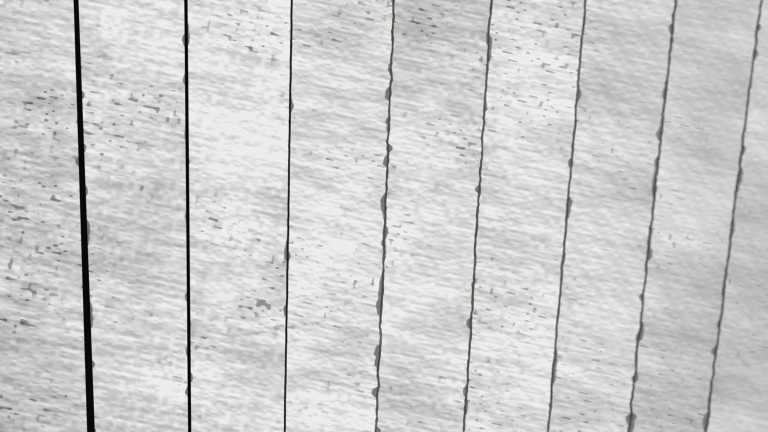
Write a Shadertoy shader that draws this texture.

```glsl
const float JOINTS = 8.0;
const float GRAIN_ANGLE = 0.2;
const vec3 STONE = vec3(0.838, 0.845, 0.835);
const vec3 CHIP_GREY = vec3(0.40, 0.41, 0.41);
const vec3 GAP_BLACK = vec3(0.03, 0.035, 0.035);
const vec3 SEAM_GREY = vec3(0.27, 0.27, 0.26);

float hash(vec2 p) {
    return fract(sin(dot(p, vec2(127.1, 311.7))) * 43758.5453);
}

float noise(vec2 p) {
    vec2 i = floor(p);
    vec2 f = fract(p);
    f = f * f * (3.0 - 2.0 * f);
    float low = mix(hash(i), hash(i + vec2(1.0, 0.0)), f.x);
    float high = mix(hash(i + vec2(0.0, 1.0)), hash(i + vec2(1.0, 1.0)), f.x);
    return mix(low, high, f.y);
}

float fbm(vec2 p) {
    float sum = 0.0;
    float gain = 0.533;
    for (int i = 0; i < 4; i++) {
        sum += gain * noise(p);
        p = p * 2.03 + 17.3;
        gain *= 0.5;
    }
    return sum;
}

vec2 rotate(vec2 p, float a) {
    return vec2(p.x * cos(a) - p.y * sin(a), p.x * sin(a) + p.y * cos(a));
}

// Joints fan out towards the top and crowd towards the right
float jointX(float k, float y) {
    float top = 0.099 + k * (0.1457 - 0.0026 * k);
    float bottom = 0.1185 + k * (0.1308 - 0.00235 * k);
    return mix(bottom, top, y);
}

float jointHalfWidth(float k, float y) {
    if (k < 0.5) return mix(0.0088, 0.0055, y);
    if (k < 1.5) return 0.0036;
    return k < 2.5 ? 0.0022 : 0.0026;
}

float cover(float d, float soft) {
    return 1.0 - smoothstep(-soft, soft, d);
}

// Directional grain, pits and broad stains of one slab
float stoneTone(vec2 p, float slab, float blur) {
    vec2 q = rotate(p, GRAIN_ANGLE) + slab * vec2(7.31, 3.17);
    float streak = noise(q * vec2(16.0, 120.0)) - 0.5;
    float fine = noise(q * vec2(85.0, 190.0)) - 0.5;
    float band = fbm(q * vec2(3.0, 14.0)) - 0.5;
    float cloud = fbm(p * 3.5 + slab * 1.7) - 0.5;
    float patches = smoothstep(0.35, 0.7, fbm(q * vec2(5.0, 11.0) + 40.0));
    float pits = smoothstep(0.70, 0.92, noise(q * vec2(75.0, 125.0) + 9.0));
    float sharp = 1.0 - 0.6 * blur;
    return sharp * (0.15 * streak + 0.14 * fine - 0.27 * pits * patches)
        + 0.16 * band + 0.17 * cloud;
}

// Broad light: bright in the middle, dimmer towards the lower corners
float lightFalloff(vec2 uv) {
    float left = (1.0 - smoothstep(0.0, 0.35, uv.x)) * (1.0 - 0.6 * uv.y);
    float right = smoothstep(0.65, 1.05, uv.x) * (1.0 - 0.5 * uv.y);
    return 0.025 - 0.07 * left - 0.11 * right;
}

vec3 drawJoint(vec3 color, vec2 p, float x, float k, float y, float soft) {
    float rough = smoothstep(1.5, 3.0, k);
    float seed = k * 13.7;
    float wobble = rough * 0.007 * (fbm(vec2(y * 28.0, seed)) - 0.5);
    float d = p.x - x - wobble;
    float side = step(0.0, d);

    // Broken edges, differing on either side of the joint
    float chipNoise = noise(vec2(y * 32.0, seed + side * 5.0));
    float fray = noise(vec2(y * 110.0, seed + side * 3.0));
    float chipSize = smoothstep(0.66, 0.98, chipNoise) * mix(0.007, 0.010, rough);
    float halfWidth = jointHalfWidth(k, y);
    float chip = abs(d) - halfWidth - chipSize * (0.6 + 0.6 * fray);
    float chipMask = cover(chip, soft * 1.2) * smoothstep(0.0, 0.003, chipSize);
    color = mix(color, CHIP_GREY, 0.85 * chipMask);

    // Dark core, crisp on the left and worn on the right
    float core = abs(d) - halfWidth * mix(1.0, 0.55 + 0.75 * fray, rough);
    vec3 coreColor = mix(GAP_BLACK, SEAM_GREY, rough);
    float strength = mix(1.0, 0.78 + 0.2 * noise(vec2(y * 18.0, seed)), rough);
    return mix(color, coreColor, strength * cover(core, soft));
}

void mainImage(out vec4 fragColor, in vec2 fragCoord) {
    vec2 uv = fragCoord / iResolution.xy;
    float aspect = iResolution.x / iResolution.y;
    vec2 p = vec2(uv.x * aspect, uv.y);
    float blur = smoothstep(0.6, 1.0, uv.x);
    float soft = 0.8 / iResolution.y + 0.003 * blur;

    // Slab number is the count of joints to the left
    float slab = 0.0;
    for (float k = 0.0; k < JOINTS; k++) {
        slab += step(jointX(k, uv.y), uv.x);
    }
    float slabTint = 0.025 * (hash(vec2(slab, 4.0)) - 0.5);
    float tone = stoneTone(p, slab, blur) + lightFalloff(uv) + slabTint;
    vec3 color = min(STONE + tone, vec3(0.93));

    for (float k = 0.0; k < JOINTS; k++) {
        color = drawJoint(color, p, jointX(k, uv.y) * aspect, k, uv.y, soft);
    }
    fragColor = vec4(color, 1.0);
}
```
